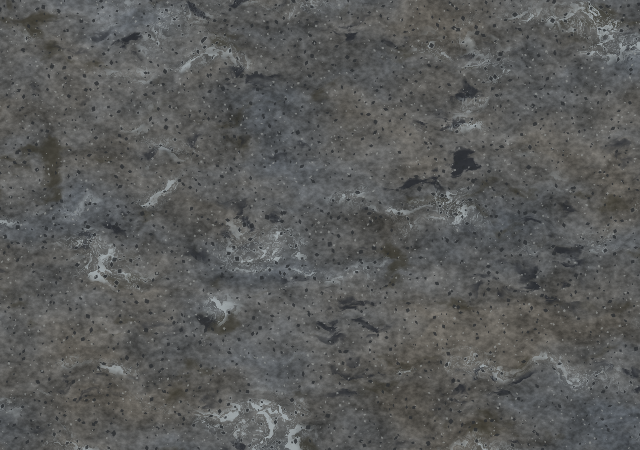
Write a Shadertoy shader that draws this texture.

```glsl
// Weathered dark stone: a grey ground with faint horizontal drift, pale mineral
// wisps, blue-black and olive stains, and scattered dark chips and light specks.
// Built from warped gradient noise and jittered cells, in units of canvas height.

#define GROUND       vec3(0.352, 0.354, 0.350)
#define PALE         vec3(0.63, 0.66, 0.67)
#define INK          vec3(0.15, 0.16, 0.18)
#define OLIVE        vec3(0.20, 0.19, 0.15)
#define CHIP         vec3(0.17, 0.18, 0.19)
#define SPECK        vec3(0.57, 0.58, 0.57)
#define CHIP_CELLS   62.0
#define SPECK_CELLS  84.0
#define CHIP_SHARE   0.36
#define SPECK_SHARE  0.24
#define MOTTLE       0.15
#define GRIT         0.13

const float TAU = 6.28318;

vec2 hash2(vec2 c) {
    vec3 q = fract(c.xyx * vec3(0.1031, 0.1030, 0.0973));
    q += dot(q, q.yzx + 33.33);
    return fract((q.xx + q.yz) * q.zy);
}

vec2 direction(float turn) {
    return vec2(cos(TAU * turn), sin(TAU * turn));
}

float corner(vec2 cell, vec2 offset) {
    return dot(direction(hash2(cell).x), offset);
}

// Gradient noise, roughly -1 to 1
float gradientNoise(vec2 p) {
    vec2 i = floor(p), f = p - i, e = vec2(1.0, 0.0);
    vec2 u = f * f * f * (f * (f * 6.0 - 15.0) + 10.0);
    float low = mix(corner(i, f), corner(i + e, f - e), u.x);
    float high = mix(corner(i + e.yx, f - e.yx), corner(i + 1.0, f - 1.0), u.x);
    return 1.4 * mix(low, high, u.y);
}

float fbm(vec2 p) {
    float sum = 0.0, amp = 0.5;
    for (int i = 0; i < 5; i++) {
        sum += amp * gradientNoise(p);
        p = mat2(1.6, 1.2, -1.2, 1.6) * p + 17.3;
        amp *= 0.5;
    }
    return sum;
}

// Signed distance to angular grains scattered one per cell, in cell units
float grains(vec2 p, float share, float smallest, float largest) {
    vec2 home = floor(p);
    float nearest = 1.0;
    for (int y = -1; y <= 1; y++)
    for (int x = -1; x <= 1; x++) {
        vec2 cell = home + vec2(x, y);
        vec2 shape = hash2(cell + 71.7), pick = hash2(cell + 193.1);
        if (pick.x > share) continue;
        vec2 d = p - cell - hash2(cell);
        vec2 axis = direction(shape.x);
        d = abs(vec2(dot(d, axis), dot(d, vec2(-axis.y, axis.x))));
        d.y *= 1.0 + 0.8 * shape.y;
        float radius = mix(smallest, largest, pick.y * pick.y);
        float edge = max(length(d), 0.85 * (d.x + d.y));
        nearest = min(nearest, edge - radius);
    }
    return nearest;
}

float cover(float dist, float pixel) {
    return 1.0 - smoothstep(-0.7 * pixel, 0.7 * pixel, dist);
}

void mainImage(out vec4 fragColor, in vec2 fragCoord) {
    vec2 p = fragCoord / iResolution.y;
    float pixel = 1.0 / iResolution.y;

    // Warped coordinates and soft horizontal belts
    vec2 warp = vec2(fbm(p * 9.0 + 3.1), fbm(p * 9.0 + 41.7));
    vec2 q = p + 0.045 * warp;
    float belt = cos(2.0 * TAU * (p.y + 0.12 * gradientNoise(p * 1.7 + 8.0)));

    // Ground: broad drift, mottling, fine grit and a warm or cool tint
    float drift = fbm(q * vec2(2.2, 5.0) + 60.0);
    float mottle = fbm(q * vec2(15.0, 25.0) + 12.0);
    float grit = fbm(p * vec2(75.0, 95.0));
    vec3 col = GROUND + 0.10 * drift + MOTTLE * mottle + GRIT * grit;
    float tint = fbm(q * vec2(2.5, 5.5) + 130.0) + 0.09 * belt;
    col *= 1.0 + vec3(-0.11, 0.0, 0.15) * clamp(tint, -0.35, 0.45);

    // Olive and blue-black stains with frayed edges
    float fray = fbm(q * vec2(20.0, 38.0) + 90.0);
    float olive = fbm(q * vec2(5.0, 10.0) + 210.0) + 0.35 * fray;
    col = mix(col, OLIVE, 0.65 * smoothstep(0.18, 0.52, olive));
    float ink = fbm(q * vec2(4.5, 9.5) + 300.0) + 0.04 * belt;
    float inkArea = smoothstep(0.06, 0.36, ink);
    col = mix(col, INK, 0.85 * inkArea * smoothstep(0.02, 0.26, fray));

    // Pale wisps: clotted cores, thin veins and a faint haze
    float paleArea = smoothstep(0.08, 0.42, fbm(q * vec2(4.2, 8.5) + 400.0) + 0.09 * belt);
    float clot = fbm(q * vec2(18.0, 30.0) + 3.0 * warp + 500.0);
    float vein = 1.0 - smoothstep(0.0, 0.07, abs(clot + 0.06));
    float pale = 0.85 * smoothstep(0.06, 0.25, clot) + 0.4 * vein + 0.12;
    col = mix(col, PALE, paleArea * min(pale, 0.95));

    // Dark chips, rimmed with pale mineral inside the wisps
    float chip = grains(p * CHIP_CELLS + 0.6 * warp, CHIP_SHARE, 0.12, 0.36);
    float rim = 1.0 - smoothstep(0.02, 0.16, abs(chip - 0.06));
    col = mix(col, PALE, 0.4 * rim * paleArea);
    col = mix(col, CHIP, 0.8 * cover(chip, CHIP_CELLS * pixel));

    // Light specks
    float speck = grains(p * SPECK_CELLS + 700.0, SPECK_SHARE, 0.08, 0.27);
    col = mix(col, SPECK, 0.7 * cover(speck, SPECK_CELLS * pixel));

    fragColor = vec4(clamp(col, 0.0, 1.0), 1.0);
}
```
